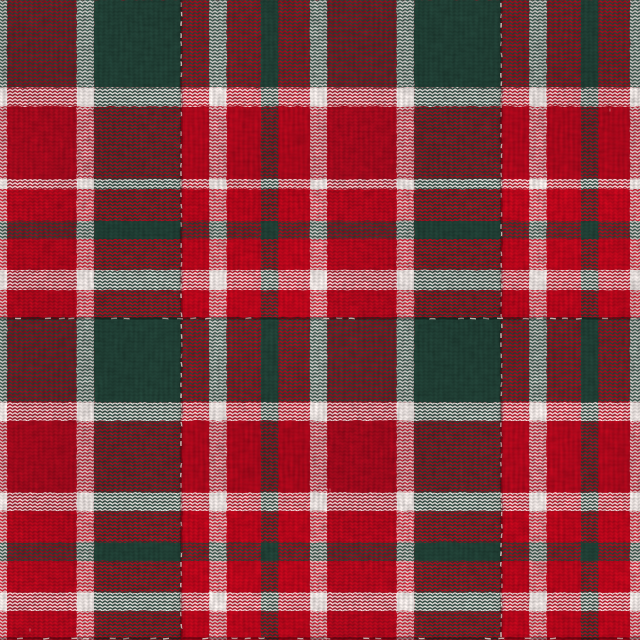
This texture is drawn by a WebGL 2 fragment shader. Its source:

```glsl
#version 300 es
precision highp float;
// Woven tartan cloth in red, green and white, two setts across and two down, with stitched seams.
uniform vec2 u_resolution;
out vec4 fragColor;

// Lengths are in cloth units: CLOTH of them span the canvas, SETT one repeat.
const float CLOTH = 768.0;
const float SETT = 384.0;
const float TAU = 6.2831853;
const vec3 RED = vec3(0.715, 0.025, 0.105);
const vec3 THREAD = vec3(0.88, 0.84, 0.81);
const vec3 YARN[3] = vec3[3](
    vec3(0.125, 0.245, 0.205),   // green
    vec3(0.905, 0.875, 0.865),   // white
    vec3(0.635, 0.035, 0.110));  // deep red
const float WEFT_PITCH = 4.0;      // height of one ridge
const float ZIGZAG_PITCH = 6.0;    // width of one chevron
const float ZIGZAG_DEPTH = 0.44;   // chevron height, in ridges
const float WEAVE_CONTRAST = 0.40;
const float EDGE_WOBBLE = 1.1;
const float SEAM_X = 217.5;
const float SEAM_Y = -2.0;

// Stripes: centre, half width, yarn index.
const vec3 COLUMNS[6] = vec3[6](
    vec3(-1.5, 10.5, 1), vec3(50.5, 42, 2), vec3(102.5, 10.5, 1),
    vec3(165, 52, 0), vec3(261.5, 10.5, 1), vec3(323.5, 10.5, 0));
const vec3 ROWS_A[6] = vec3[6](
    vec3(52.5, 52.5, 0), vec3(116.5, 11.5, 1), vec3(171.5, 43.5, 2),
    vec3(221, 6, 1), vec3(276, 11, 0), vec3(336, 12, 1));
const vec3 ROWS_B[6] = vec3[6](
    vec3(48, 51, 0), vec3(110, 11, 1), vec3(164, 43, 2),
    vec3(218, 11, 1), vec3(278, 11, 0), vec3(338, 11, 1));

float hash(vec2 p) {
    vec3 q = fract(vec3(p.xyx) * 0.1031);
    q += dot(q, q.yzx + 33.33);
    return fract((q.x + q.y) * q.z);
}

float corner(vec2 cell, vec2 offset, vec2 period) {
    float angle = TAU * hash(mod(cell, period) + 7.0);
    return dot(vec2(cos(angle), sin(angle)), offset);
}

// Gradient noise that wraps after a whole number of cells.
float noise(vec2 uv, vec2 period) {
    vec2 p = uv * period, i = floor(p), f = p - i;
    vec2 w = f * f * f * (f * (f * 6.0 - 15.0) + 10.0);
    vec2 e = vec2(1, 0);
    return mix(mix(corner(i, f, period), corner(i + e, f - e, period), w.x),
               mix(corner(i + e.yx, f - e.yx, period), corner(i + 1.0, f - 1.0, period), w.x), w.y);
}

// Signed distance to a line that repeats with every sett.
float settOffset(float x, float centre) {
    return mod(x - centre + 0.5 * SETT, SETT) - 0.5 * SETT;
}

vec3 dye(float x, vec3 stripes[6], float blur) {
    vec3 color = RED;
    for (int i = 0; i < 6; i++) {
        float d = abs(settOffset(x, stripes[i].x)) - stripes[i].y;
        color = mix(color, YARN[int(stripes[i].z)], 1.0 - smoothstep(-blur, blur, d));
    }
    return color;
}

// Dashed thread with uneven stitches; keep is the share of stitches that show.
float stitch(float along, float across, float pitch, float keep, float id, float blur) {
    float cell = floor(along / pitch);
    float chance = hash(vec2(cell, id + 41.0));
    float start = (0.35 + 0.3 * hash(vec2(cell, id + 83.0))) * pitch;
    float dash = abs(along - cell * pitch - start) - pitch * 0.22;
    float slant = across + 0.8 * (chance - 0.5);
    float d = max(dash, abs(slant) - 0.9);
    return (1.0 - smoothstep(-blur, blur, d)) * step(chance, keep) * (0.55 + 0.45 * hash(vec2(id, cell)));
}

void main() {
    vec2 uv = gl_FragCoord.xy / u_resolution;
    uv.y = 1.0 - uv.y;
    vec2 p = uv * CLOTH;
    float pixel = CLOTH / min(u_resolution.x, u_resolution.y);
    float blur = max(0.7, 0.6 * pixel);

    // Stripes in both thread directions; the two rows of setts differ slightly.
    vec2 wobble = EDGE_WOBBLE * vec2(noise(uv, vec2(16, 96)), noise(uv.yx, vec2(16, 96)));
    vec2 q = p + wobble;
    float settRow = mod(floor((q.y + 8.0) / SETT), 2.0);
    vec3 warp = dye(q.x, COLUMNS, blur);
    vec3 weft = settRow > 0.5 ? dye(q.y, ROWS_B, blur) : dye(q.y, ROWS_A, blur);

    // Zigzag weave, fading out once its ridges are finer than the pixels.
    float chevron = abs(fract(p.x / ZIGZAG_PITCH) - 0.5) * 2.0;
    float ridge = sin(TAU * (p.y / WEFT_PITCH + ZIGZAG_DEPTH * chevron + 0.12 * wobble.y));
    ridge *= 1.0 - smoothstep(1.5, 3.2, pixel);
    vec3 color = mix(warp, weft, 0.5 + WEAVE_CONTRAST * ridge);

    // Relief, uneven yarn and broad fading.
    float slub = noise(uv, vec2(48, 192)) + noise(uv, vec2(192, 48));
    float relief = 0.045 * sin(TAU * p.x / ZIGZAG_PITCH) * (1.0 - smoothstep(1.5, 4.0, pixel));
    color *= 0.97 + 0.05 * ridge + relief + 0.10 * slub + 0.06 * noise(uv, vec2(5));

    // Seams: a dark groove with pale stitches showing through.
    vec2 seam = vec2(settOffset(q.x, SEAM_X), settOffset(q.y, SEAM_Y));
    vec2 groove = 1.0 - smoothstep(vec2(0.5), vec2(1.8 + blur), abs(seam));
    color *= 1.0 - 0.35 * max(groove.x, groove.y);
    float sewn = max(stitch(p.y, seam.x, 12.0, 0.9, floor(p.x / SETT), blur),
                     stitch(p.x, seam.y, 16.0, 0.5, settRow + 5.0, blur));
    color = mix(color, THREAD, 0.85 * sewn);

    // Rare specks of lint.
    vec2 cell = floor(uv * 32.0);
    vec2 speck = (fract(uv * 32.0) - 0.5) * CLOTH / 32.0;
    float lint = 1.0 - smoothstep(0.0, 1.0 + blur, length(speck * vec2(1.0, 0.5)));
    color = mix(color, THREAD, 0.35 * lint * step(0.985, hash(cell + 19.0)));

    fragColor = vec4(clamp(color, 0.0, 1.0), 1.0);
}
```
